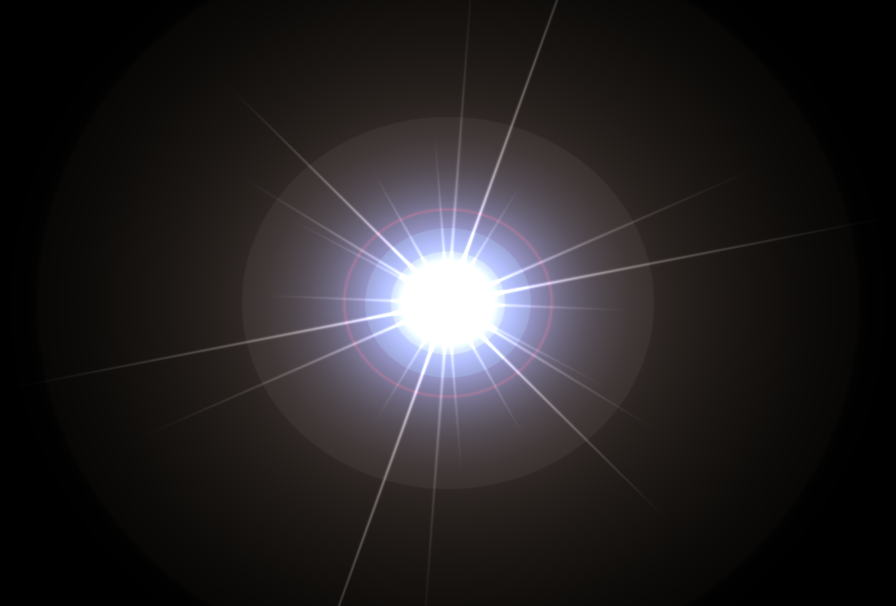
Reproduce this background procedurally as a Shadertoy shader.

```glsl
const vec3 WARM_HAZE   = vec3(0.40, 0.33, 0.31);
const vec3 BLUE_GLOW   = vec3(0.47, 0.57, 1.00);
const vec3 OUTER_TINT  = vec3(0.020, 0.018, 0.012);
const vec3 MIDDLE_TINT = vec3(0.040, 0.038, 0.036);
const vec3 HALO_TINT   = vec3(0.03, 0.07, 0.06);
const vec3 INNER_TINT  = vec3(0.08, 0.08, 0.05);
const vec3 RING_TINT   = vec3(0.13, 0.01, 0.01);
const vec3 RAY_COLOR   = vec3(1.00, 0.96, 0.97);

// Each ray: angle in degrees, reach in canvas heights, strength
const int RAY_COUNT = 11;
const vec3 RAYS[RAY_COUNT] = vec3[RAY_COUNT](
    vec3( 70.2, 0.85, 0.50), vec3( 11.0, 0.74, 0.48),
    vec3( 23.6, 0.56, 0.34), vec3(135.3, 0.51, 0.52),
    vec3(148.6, 0.41, 0.32), vec3( 85.8, 0.62, 0.24),
    vec3(177.7, 0.31, 0.26), vec3(119.6, 0.26, 0.30),
    vec3( 58.4, 0.24, 0.25), vec3( 94.5, 0.29, 0.25),
    vec3(152.0, 0.30, 0.22)
);

// Filled disc with a soft edge
float disc(float dist, float radius, float edge) {
    return 1.0 - smoothstep(radius - edge, radius + edge, dist);
}

// Bell-shaped falloff; a higher power gives a flatter top
float bell(float dist, float width, float power) {
    return exp(-pow(abs(dist) / width, power));
}

// Thin streak through the center, tapering toward both tips
float ray(vec2 p, float angle, float reach, float pixel) {
    vec2 dir = vec2(cos(angle), sin(angle));
    float along = abs(dot(p, dir)) / reach;
    float across = dot(p, vec2(-dir.y, dir.x));
    float fade = max(1.0 - along, 0.0);
    float width = max(mix(0.0016, 0.0030, fade), 0.7 * pixel);
    return bell(across, width, 2.0) * pow(fade, 1.2);
}

float starburst(vec2 p, float pixel) {
    float light = 0.0;
    for (int i = 0; i < RAY_COUNT; i++) {
        light += RAYS[i].z * ray(p, radians(RAYS[i].x), RAYS[i].y, pixel);
    }
    return light;
}

void mainImage(out vec4 fragColor, in vec2 fragCoord) {
    float pixel = 1.0 / iResolution.y;
    vec2 p = (fragCoord - 0.5 * iResolution.xy) * pixel;
    float dist = length(p * vec2(0.903, 1.0));

    // Broad haze and bluish glow
    vec3 color = WARM_HAZE * pow(max(1.0 - dist / 0.68, 0.0), 1.6);
    color += BLUE_GLOW * bell(dist, 0.15, 2.0);

    // Nested lens discs and the thin ring
    color += OUTER_TINT * disc(dist, 0.613, 0.006);
    color += MIDDLE_TINT * disc(dist, 0.307, pixel);
    color += HALO_TINT * disc(dist, 0.1235, pixel);
    color += INNER_TINT * disc(dist, 0.085, pixel);
    color += RING_TINT * bell(dist - 0.1545, max(0.0026, pixel), 2.0);

    // Rays and the white core
    color += RAY_COLOR * starburst(p, pixel);
    color += 0.8 * bell(dist, 0.058, 4.0);

    fragColor = vec4(clamp(color, 0.0, 1.0), 1.0);
}
```
